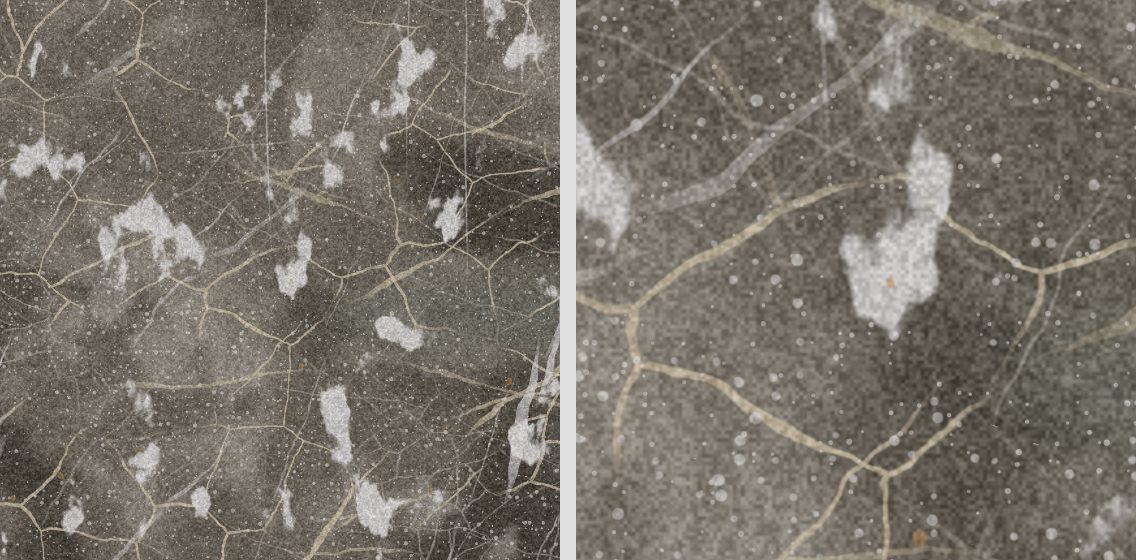
Left: the whole. Right: its middle third, enlarged.
This texture is drawn by a three.js fragment shader. Its source:

```glsl
varying vec2 vUv;

const vec3 DARK_STONE = vec3(0.25, 0.23, 0.20);
const vec3 MID_STONE = vec3(0.395, 0.37, 0.33);
const vec3 LIGHT_STONE = vec3(0.485, 0.46, 0.42);
const vec3 GREEN_STONE = vec3(0.40, 0.41, 0.37);
const vec3 HAZE = vec3(0.60, 0.58, 0.55);
const vec3 CREAM = vec3(0.74, 0.69, 0.60);
const vec3 CALCITE = vec3(0.80, 0.79, 0.79);
const vec3 OCHRE = vec3(0.62, 0.46, 0.27);

float hash(vec2 p) {
  vec3 q = fract(p.xyx * 0.1031);
  q += dot(q, q.yzx + 33.33);
  return fract((q.x + q.y) * q.z);
}

vec2 hash2(vec2 p) {
  return vec2(hash(p), hash(p + 71.0));
}

float noise(vec2 p) {
  vec2 cell = floor(p), f = fract(p);
  f = f * f * (3.0 - 2.0 * f);
  float low = mix(hash(cell), hash(cell + vec2(1.0, 0.0)), f.x);
  float high = mix(hash(cell + vec2(0.0, 1.0)), hash(cell + 1.0), f.x);
  return mix(low, high, f.y);
}

float fbm(vec2 p) {
  float sum = 0.0, gain = 0.516;
  for (int i = 0; i < 5; i++) {
    sum += gain * noise(p);
    p = mat2(1.6, 1.2, -1.2, 1.6) * p + 17.0;
    gain *= 0.5;
  }
  return sum;
}

vec2 warp(vec2 p, float scale, float amount) {
  return p + amount * (vec2(fbm(p * scale), fbm(p * scale + 37.0)) - 0.5);
}

float line(float d, float width) {
  return 1.0 - smoothstep(width, width + 0.0022, abs(d));
}

// Scattered tapering veins around a main direction
float strands(vec2 p, float seed, float count, float angle, float spread, float reach, float width) {
  float ink = 0.0;
  for (int i = 0; i < 32; i++) {
    if (float(i) >= count) break;
    vec2 key = vec2(float(i) + 3.0, seed);
    vec2 q = p - (hash2(key) * 1.2 - 0.1);
    vec2 traits = hash2(key + 131.0);
    float a = angle + spread * (traits.x - 0.5);
    vec2 along = vec2(cos(a), sin(a));
    float t = abs(dot(q, along)) / (reach * (0.35 + 0.65 * traits.y));
    float taper = 1.0 - smoothstep(0.35, 1.0, t);
    float d = along.x * q.y - along.y * q.x;
    ink = max(ink, taper * (0.45 + 0.55 * traits.x) * line(d, width * taper * traits.y));
  }
  return ink;
}

// Cell borders as a broken network of cracks
float cracks(vec2 p, float scale, float width) {
  vec2 q = p * scale, cell = floor(q);
  vec2 nearest = vec2(9.0), second = vec2(9.0);
  for (int y = -1; y <= 1; y++) {
    for (int x = -1; x <= 1; x++) {
      vec2 c = cell + vec2(float(x), float(y));
      vec2 r = c + hash2(c) - q;
      if (dot(r, r) < dot(nearest, nearest)) {
        second = nearest;
        nearest = r;
      } else if (dot(r, r) < dot(second, second)) {
        second = r;
      }
    }
  }
  float d = dot(0.5 * (nearest + second), normalize(second - nearest));
  return line(d / scale, width);
}

// Small round mineral flecks
float specks(vec2 p, float scale, float share) {
  vec2 cell = floor(p * scale);
  vec2 traits = hash2(cell + 211.0);
  float radius = mix(0.08, 0.25, traits.y * traits.y);
  float d = length(fract(p * scale) - 0.3 - 0.4 * hash2(cell));
  return step(traits.x, share) * (1.0 - smoothstep(radius, radius + 0.14, d));
}

vec3 stoneBase(vec2 p) {
  vec2 q = warp(p, 3.0, 0.25);
  float cloud = fbm(q * vec2(3.2, 4.5) + 5.0);
  vec3 color = mix(MID_STONE, LIGHT_STONE, smoothstep(0.46, 0.72, fbm(q * 7.0 + 9.0)));
  color = mix(color, DARK_STONE, 0.85 * smoothstep(0.50, 0.70, cloud));
  float band = smoothstep(0.45, 0.75, p.x) * exp(-pow((p.y - 0.44) / 0.07, 2.0));
  return mix(color, GREEN_STONE, 0.6 * band);
}

void main() {
  vec2 p = vUv;
  vec2 jagged = warp(p, 9.0, 0.045);
  vec2 bent = warp(p, 4.0, 0.09);
  float belt = exp(-pow((bent.y - 0.50 + 0.5 * bent.x) / 0.17, 2.0));
  float patchy = fbm(p * 5.0 + 23.0);
  float swell = smoothstep(0.48, 0.78, noise(p * 9.0 + 41.0));
  vec3 color = stoneBase(p);

  // Milky haze and broken pale fragments
  float cloudy = smoothstep(0.46, 0.68, fbm(jagged * 11.0 + 61.0));
  color = mix(color, HAZE, cloudy * (0.12 + 0.5 * belt));

  // Fine crack networks and hairlines
  float fine = cracks(jagged * vec2(0.8, 1.1), 17.0, 0.0003);
  color = mix(color, HAZE, fine * (0.2 + 0.55 * belt) * smoothstep(0.40, 0.58, patchy));
  float hair = strands(bent, 5.0, 32.0, -0.45, 1.1, 0.30, 0.0006);
  hair = max(hair, strands(bent, 19.0, 32.0, 0.85, 0.9, 0.26, 0.0007));
  color = mix(color, HAZE, 0.75 * hair);
  float network = cracks(jagged + 3.0, 6.5, 0.0005 + 0.0012 * swell);
  color = mix(color, CREAM, 0.85 * network * smoothstep(0.42, 0.56, fbm(p * 6.0 + 83.0)));

  // Wider cream and white veins
  float cream = strands(jagged, 43.0, 18.0, 0.15, 1.5, 0.25, 0.0015 + 0.003 * swell);
  color = mix(color, CREAM, 0.85 * cream);
  float white = strands(bent + 0.3 * (jagged - p), 67.0, 22.0, 0.95, 0.9, 0.22, 0.002 + 0.009 * swell);
  color = mix(color, CALCITE, 0.85 * white * (0.65 + 0.35 * noise(p * 45.0)));
  float upright = strands(warp(p, 5.0, 0.012), 89.0, 7.0, 1.57, 0.08, 0.5, 0.0008);
  color = mix(color, CALCITE, 0.65 * upright);

  // Calcite pockets, gathered near the middle
  float centre = exp(-dot((p - vec2(0.48, 0.42)) * vec2(5.0, 3.0), (p - vec2(0.48, 0.42)) * vec2(5.0, 3.0)));
  float pocket = fbm(jagged * vec2(15.0, 10.0) + 101.0) + 0.10 * centre;
  color = mix(color, CALCITE, 0.9 * smoothstep(0.67, 0.74, pocket));

  // Flecks, ochre stains and grain
  float fleck = max(specks(p, 85.0, 0.10 + 0.15 * belt), specks(p + 2.0, 170.0, 0.10));
  color = mix(color, CALCITE, 0.6 * fleck);
  color = mix(color, OCHRE, 0.6 * specks(jagged + 5.0, 45.0, 0.006));
  color += 0.17 * (noise(p * 430.0) - 0.5) + 0.09 * (noise(p * 190.0) - 0.5);
  gl_FragColor = vec4(color, 1.0);
}
```
